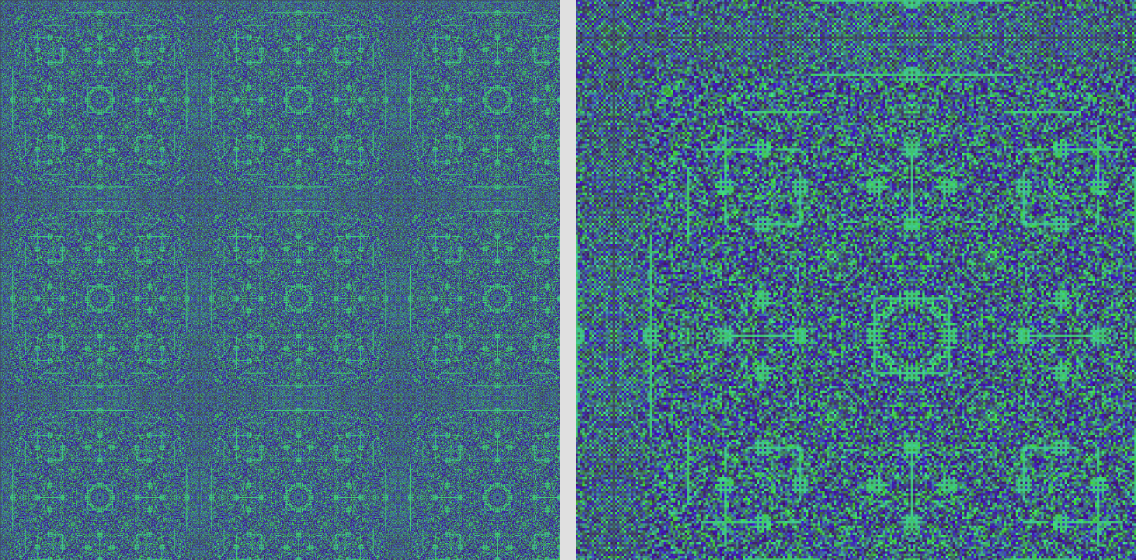
Left, the full canvas; right, a detail of the centre.
Reproduce this pattern procedurally as a Shadertoy shader.

```glsl
// Mirrored speckle tiles in blue and green, each with a stepped ring and small lattice marks.

float hash(float n) {
    return fract(sin(mod(n, 997.0) * 1.94) * 437.58);
}

// Lattice line along y: stepped ring of radius 7 plus scattered inner dashes.
float latticeLine(vec2 a) {
    vec2 node = round(a / 16.0);
    if (abs(a.x - 16.0 * node.x) > 0.5) return 0.0;
    float radius = length(vec2(node.x, a.y / 16.0));
    float ring = step(abs(radius - 7.0), 0.5) * step(a.y, 1.25 * a.x);
    float dashSeed = hash(node.x * 13.0 + floor(a.y / 16.0) * 7.0 + 5.0);
    float dash = step(0.8, dashSeed) * step(radius, 6.2);
    return max(ring, dash);
}

// Small woven grid on the nodes whose squared distance leaves 1 modulo 8.
float nodeMark(vec2 a) {
    vec2 node = round(a / 16.0);
    vec2 offset = abs(a - 16.0 * node);
    float chosen = step(abs(mod(dot(node, node), 8.0) - 1.0), 0.5) * step(length(node), 7.5);
    float weave = 1.0 - mod(offset.x, 2.0) * mod(offset.y, 2.0);
    return chosen * weave * step(max(offset.x, offset.y), 3.5);
}

vec3 speckleColor(vec2 cell) {
    // Tile of 256 cells, mirrored about its centre
    vec2 a = abs(mod(cell, 256.0) - 128.0);
    float squared = dot(a, a);
    float v = hash(squared);
    float u = hash(squared * 3.0 + a.x * a.y + 71.0);

    // Regular weave in the bands between the rings
    float band = smoothstep(108.0, 122.0, max(a.x, a.y));
    v = mix(v, mod(a.x + a.y, 2.0), 0.35 * band);

    float green = 0.06 + 0.85 * pow(v, 1.4);
    float blue = 0.12 + 0.76 * mix(u, 1.0 - v, 0.35);
    vec3 color = vec3(0.25, green, blue);

    // Bright lines and marks, dark seams
    float bright = max(nodeMark(a), max(latticeLine(a), latticeLine(a.yx)));
    color = mix(color, vec3(0.25, 0.82, 0.36 + 0.25 * u), 0.9 * bright);
    float seam = step(127.5, max(a.x, a.y));
    return mix(color, vec3(0.25, 0.28, 0.32), 0.7 * seam);
}

void mainImage(out vec4 fragColor, in vec2 fragCoord) {
    // Average nine samples to smooth the cell edges
    vec3 sum = vec3(0.0);
    for (int j = -1; j <= 1; j++) {
        for (int i = -1; i <= 1; i++) {
            vec2 uv = (fragCoord + vec2(i, j) / 3.0) / iResolution.y;
            sum += speckleColor(floor(vec2(uv.x, 1.0 - uv.y) * 721.0));
        }
    }
    fragColor = vec4(sum / 9.0, 1.0);
}
```
